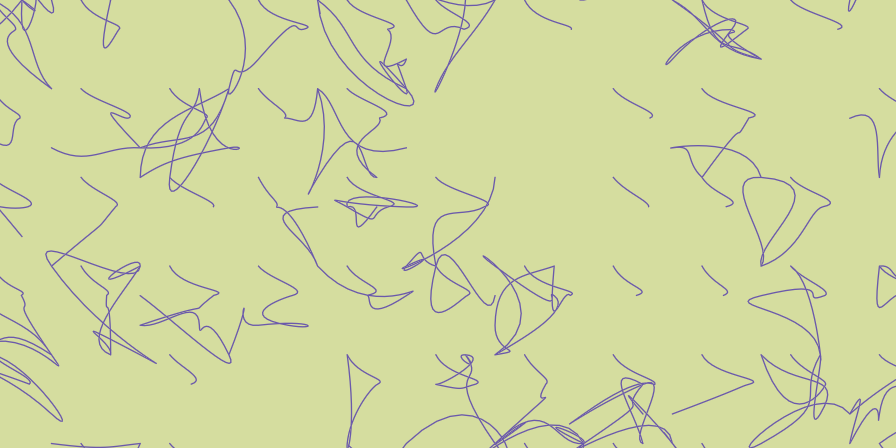
Reproduce this pattern procedurally as a Shadertoy shader.

```glsl
// Thin violet scribbles: chains of Bezier curves scattered on a grid over pale green.

// Integer hash of a cell and an index, giving three values in [0, 1)
vec3 hash3(vec2 cell, int index) {
    uvec3 v = uvec3(ivec3(ivec2(cell) + 16, index));
    v = v * 1664525u + 1013904223u;
    v.x += v.y * v.z; v.y += v.z * v.x; v.z += v.x * v.y;
    v ^= v >> 16u;
    v.x += v.y * v.z; v.y += v.z * v.x; v.z += v.x * v.y;
    return vec3(v >> 16u) / 65536.0;
}

float segmentDistance(vec2 p, vec2 a, vec2 b) {
    vec2 ap = p - a, ab = b - a;
    return length(ap - ab * clamp(dot(ap, ab) / max(dot(ab, ab), 1e-6), 0.0, 1.0));
}

// Distance to a cubic Bezier curve, flattened into short segments
float curveDistance(vec2 p, vec2 a, vec2 c1, vec2 c2, vec2 b) {
    const int STEPS = 16;
    float d = 1e3;
    vec2 last = a;
    for (int i = 1; i <= STEPS; i++) {
        float t = float(i) / float(STEPS), s = 1.0 - t;
        vec2 next = s * s * s * a + 3.0 * s * t * (s * c1 + t * c2) + t * t * t * b;
        d = min(d, segmentDistance(p, last, next));
        last = next;
    }
    return d;
}

// Distance to the chain of curves belonging to one cell
float scribbleDistance(vec2 p, vec2 cell) {
    int count = int(9.0 * pow(hash3(cell, 0).x, 1.2));
    float d = 1e3;

    // A short hooked stroke opens each chain from the top edge
    vec3 h = hash3(cell, 1);
    vec2 start = vec2(1.0 / 3.0, 0.0);
    vec2 end = start + vec2(0.2 + 0.35 * h.x, 0.33);
    vec2 c1 = start + vec2(0.12, 0.12 + 0.15 * h.y);
    vec2 c2 = end + vec2(0.3 * h.z, -0.06);

    for (int i = 0; i < count; i++) {
        d = min(d, curveDistance(p, start, c1, c2, end));

        // Next vertex on a lattice of thirds, favouring the cell border
        vec3 target = hash3(cell, 2 * i + 2);
        vec3 bend = hash3(cell, 2 * i + 3);
        vec2 flowing = end + 0.6 * (end - c2);
        start = end;
        end = floor(4.0 * smoothstep(0.0, 1.0, target.xy)) / 3.0;
        c1 = target.z < 0.55 ? flowing : mix(start, end, 0.4) + 0.3 * (bend.zx - 0.5);
        c2 = bend.xy;
    }
    return d;
}

void mainImage(out vec4 fragColor, in vec2 fragCoord) {
    const float CELL = 0.198;
    vec2 uv = fragCoord / iResolution.y;
    vec2 grid = vec2(uv.x - 0.115, 1.0 - uv.y) / CELL;

    // Nearest four cells, since curves may swing past their own border
    vec2 corner = floor(grid - 0.5);
    float d = 1e3;
    for (int y = 0; y < 2; y++)
        for (int x = 0; x < 2; x++) {
            vec2 cell = corner + vec2(x, y);
            d = min(d, scribbleDistance(grid - cell, cell));
        }

    // Antialiased stroke
    float ink = clamp(0.5 + (0.0015 - d * CELL) * iResolution.y, 0.0, 1.0);
    vec3 paper = vec3(0.835, 0.868, 0.622);
    vec3 violet = vec3(0.42, 0.35, 0.67);
    fragColor = vec4(mix(paper, violet, ink), 1.0);
}
```
